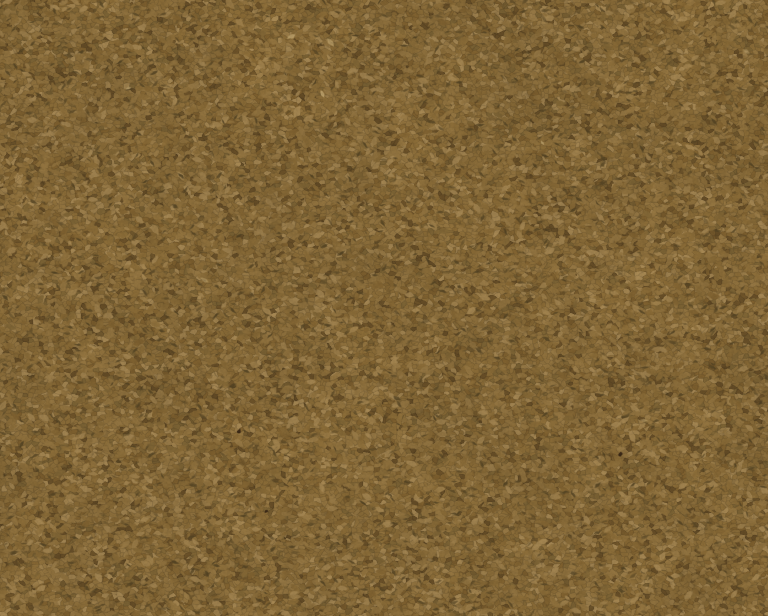
Reproduce this texture procedurally as a Shadertoy shader.

```glsl
// Pressed cork sheet: small angular granules in warm browns, lying mostly flat.
// A stretched cellular layer forms the fine grain; scattered rotated chips,
// dark bark specks, pale flecks and a few pits are laid over it.

const vec3 BARK  = vec3(0.37, 0.28, 0.14);
const vec3 UMBER = vec3(0.46, 0.35, 0.17);
const vec3 OLIVE = vec3(0.45, 0.36, 0.19);
const vec3 CORK  = vec3(0.50, 0.39, 0.20);
const vec3 HONEY = vec3(0.53, 0.42, 0.23);
const vec3 STRAW = vec3(0.60, 0.49, 0.30);
const vec3 SPECK = vec3(0.31, 0.25, 0.13);
const vec3 FLECK = vec3(0.69, 0.59, 0.39);
const vec3 PIT   = vec3(0.17, 0.11, 0.06);

const float EDGE = 0.0011;   // softness of chip borders, in canvas heights
const int SAMPLES = 2;       // antialiasing samples per axis

vec3 hash3(vec2 p, float seed) {
    vec3 q = fract((p.xyx + seed * 17.13) * vec3(0.1031, 0.1030, 0.0973));
    q += dot(q, q.yxz + 33.33);
    return fract((q.xxy + q.yzz) * q.zyx);
}

float valueNoise(vec2 p, float seed) {
    vec2 i = floor(p), f = fract(p);
    f = f * f * (3.0 - 2.0 * f);
    float low  = mix(hash3(i, seed).x, hash3(i + vec2(1, 0), seed).x, f.x);
    float high = mix(hash3(i + vec2(0, 1), seed).x, hash3(i + vec2(1, 1), seed).x, f.x);
    return mix(low, high, f.y);
}

vec2 rotate(vec2 v, float angle) {
    float c = cos(angle), s = sin(angle);
    return vec2(c * v.x + s * v.y, c * v.y - s * v.x);
}

// Brown ramp over tone 0..1; hue chooses reddish or greyish shadows.
vec3 corkColor(float tone, float hue) {
    vec3 shade = mix(UMBER, OLIVE, step(0.58, hue));
    vec3 c = mix(BARK, shade, smoothstep(0.0, 0.15, tone));
    c = mix(c, CORK, smoothstep(0.15, 0.42, tone));
    c = mix(c, HONEY, smoothstep(0.42, 0.78, tone));
    return mix(c, STRAW, smoothstep(0.8, 1.0, tone));
}

// Cellular granules: x = gap to the neighbour, y = tone, z = hue.
vec3 granules(vec2 p, vec2 cell, float seed) {
    vec2 base = floor(p / cell);
    float nearest = 9.0, second = 9.0;
    vec2 look = vec2(0.5);
    for (int j = -1; j <= 1; j++)
    for (int i = -1; i <= 1; i++) {
        vec2 id = base + vec2(i, j);
        vec3 place = hash3(id, seed);
        vec2 d = rotate(p - (id + place.xy) * cell, (place.z - 0.5) * 2.0);
        float dist = length(d * vec2(0.75, 1.25)) / cell.y;
        if (dist < nearest) {
            second = nearest;
            nearest = dist;
            look = hash3(id, seed + 1.0).xy;
        } else {
            second = min(second, dist);
        }
    }
    return vec3(second - nearest, look);
}

// Scattered angular chips: x = coverage, y = tone, z = hue.
vec3 chips(vec2 p, vec2 cell, float density, vec2 halfSize, float seed) {
    vec2 base = floor(p / cell);
    vec3 top = vec3(0.0);
    for (int j = -1; j <= 1; j++)
    for (int i = -1; i <= 1; i++) {
        vec2 id = base + vec2(i, j);
        vec3 place = hash3(id, seed);
        vec3 look = hash3(id, seed + 1.0);
        vec2 size = halfSize * mix(0.65, 1.3, look.x);
        vec2 d = abs(rotate(p - (id + place.xy) * cell, (look.y - 0.5) * 2.2)) / size;
        float shape = mix(length(d), d.x + d.y, 0.35) - 1.0;
        float cover = 1.0 - smoothstep(-EDGE, EDGE, shape * size.y);
        cover *= step(place.z, density);
        top = mix(top, vec3(cover, look.z, fract(look.x * 7.0)), step(top.x, cover));
    }
    return top;
}

vec3 corkSheet(vec2 p) {
    // Ragged granule outlines
    vec2 q = p + 0.0024 * (vec2(valueNoise(p * 210.0, 1.0), valueNoise(p * 210.0, 2.0)) - 0.5);

    // Fine grain with shaded gaps
    vec3 grain = granules(q, vec2(0.0088, 0.0060), 3.0);
    vec3 color = corkColor(grain.y, grain.z);
    color *= mix(0.87, 1.0, smoothstep(0.0, 0.35, grain.x));

    // Larger chips, then sparse accents
    vec3 chip = chips(q, vec2(0.0165, 0.0115), 0.62, vec2(0.0074, 0.0038), 5.0);
    color = mix(color, corkColor(mix(0.22, 1.0, chip.y), chip.z), 0.9 * chip.x);
    vec3 speck = chips(q, vec2(0.018, 0.014), 0.30, vec2(0.0052, 0.0018), 7.0);
    color = mix(color, SPECK, speck.x * mix(0.35, 0.9, speck.y));
    vec3 fleck = chips(q, vec2(0.06), 0.045, vec2(0.0066, 0.0031), 9.0);
    color = mix(color, FLECK, fleck.x * mix(0.5, 1.0, fleck.y));
    float pit = chips(q, vec2(0.11), 0.04, vec2(0.0038, 0.0029), 11.0).x;
    color = mix(color, PIT, 0.85 * pit);

    // Broad mottling and fine tooth
    float mottle = 0.035 * (valueNoise(p * 7.0, 13.0) - 0.5) + 0.07 * (valueNoise(p * 34.0, 14.0) - 0.5);
    float tooth = 0.07 * (valueNoise(p * 430.0, 15.0) - 0.5);
    return color * (1.03 + mottle + tooth);
}

void mainImage(out vec4 fragColor, in vec2 fragCoord) {
    vec3 sum = vec3(0.0);
    for (int j = 0; j < SAMPLES; j++)
    for (int i = 0; i < SAMPLES; i++) {
        vec2 offset = (vec2(i, j) + 0.5) / float(SAMPLES) - 0.5;
        sum += corkSheet((fragCoord + offset) / iResolution.y);
    }
    fragColor = vec4(sum / float(SAMPLES * SAMPLES), 1.0);
}
```
